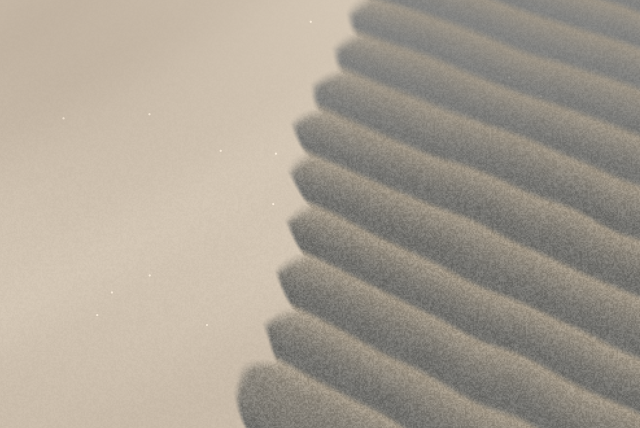
Reproduce this texture procedurally as a WebGL 1 fragment shader.

```glsl
precision highp float;
uniform vec2 u_resolution;

// Sand and shadow colours
const vec3 SAND_BRIGHT = vec3(0.838, 0.787, 0.718);
const vec3 SAND_DIM = vec3(0.735, 0.678, 0.610);
const vec3 RIDGE_TAN = vec3(0.645, 0.602, 0.535);
const vec3 SHADOW_NEAR = vec3(0.448, 0.446, 0.432);
const vec3 SHADOW_FAR = vec3(0.515, 0.517, 0.512);

// Ripple layout, lengths in canvas heights, y measured downward
const float PIVOT_X = 0.723;
const float SLOPE = 0.36;
const float SLOPE_GAIN = 0.2;
const float FIRST_RIDGE = -0.205;
const float SPACING = 0.0713;
const float SPACING_GAIN = 0.004;
const float WOBBLE = 0.13;

// Shadow border
const float BORDER_TOP = 0.82;
const float BORDER_LEAN = 0.0283;
const float BORDER_BULGE = 0.047;
const float BORDER_FOOT = 0.039;
const float SCALLOP = 0.022;
const float SCALLOP_GAIN = 0.0040;

// Surface detail
const float GRAIN_SCALE = 330.0;
const float GRAIN_SAND = 0.038;
const float GRAIN_SHADOW = 0.15;
const float GLINT_CELLS = 24.0;
const float GLINT_CHANCE = 0.02;

float hash(vec2 p) {
  vec3 q = fract(vec3(p.xyx) * 0.1031);
  q += dot(q, q.yzx + 33.33);
  return fract((q.x + q.y) * q.z);
}

float noise(vec2 p) {
  vec2 i = floor(p);
  vec2 f = fract(p);
  f = f * f * (3.0 - 2.0 * f);
  return mix(mix(hash(i), hash(i + vec2(1.0, 0.0)), f.x),
             mix(hash(i + vec2(0.0, 1.0)), hash(i + vec2(1.0, 1.0)), f.x), f.y);
}

// Ripple number; whole values lie on the fanned crest lines
float rippleIndex(vec2 s) {
  float run = s.x - PIVOT_X;
  float start = (s.y - SLOPE * run) / (1.0 + SLOPE_GAIN * run);
  float disc = SPACING * SPACING + 4.0 * SPACING_GAIN * (start - FIRST_RIDGE);
  float k = (sqrt(max(disc, 0.0)) - SPACING) / (2.0 * SPACING_GAIN);
  k += 0.1 * smoothstep(7.0, 8.0, k) - 0.4 * smoothstep(10.0, 11.0, k);
  return k + WOBBLE * (noise(s * vec2(9.0, 6.0) + 3.0) - 0.5);
}

// Scalloped left border of the shadow at a given ripple number
float borderX(float k) {
  float bulge = (k - 5.5) / 1.3;
  float x = BORDER_TOP - BORDER_LEAN * (k - 2.5);
  x -= BORDER_BULGE * exp(-bulge * bulge);
  x -= BORDER_FOOT * smoothstep(9.6, 10.5, k);
  float fromTip = pow(abs(2.0 * fract(k) - 1.0), 1.35);
  return x + (SCALLOP + SCALLOP_GAIN * max(k - 2.0, 0.0)) * fromTip;
}

vec3 litSand(vec2 s) {
  float corner = 1.0 - smoothstep(0.0, 0.85, length(s * vec2(0.8, 1.0)));
  float lower = smoothstep(0.55, 1.1, s.y + 0.12 * s.x);
  float streak = noise(vec2(s.x + 1.6 * s.y, 4.0 * s.y + 2.4 * s.x) * 1.7);
  float dim = 0.75 * corner + 0.45 * lower + 0.18 * (streak - 0.4);
  return mix(SAND_BRIGHT, SAND_DIM, clamp(dim, 0.0, 1.0));
}

vec3 shadedRipples(vec2 s, float k, float inside, float blur) {
  float f = fract(k);
  // Crests fade slowly downhill and break sharply on the upper side
  float crest = pow(max(1.0 - f / 0.72, 0.0), 1.35);
  crest = max(crest, smoothstep(0.84 - 0.12 * blur, 1.0, f));
  vec3 dark = mix(SHADOW_NEAR, SHADOW_FAR, blur);
  vec3 tone = mix(dark, RIDGE_TAN, crest * mix(0.95, 0.75, blur));
  float spill = crest * exp(-max(inside, 0.0) / 0.05);
  return mix(tone, SAND_BRIGHT, 0.22 * spill);
}

// Sparse bright grains, one candidate per cell
float glints(vec2 s) {
  vec2 cell = floor(s * GLINT_CELLS);
  vec2 spot = 0.2 + 0.6 * vec2(hash(cell + 17.0), hash(cell + 41.0));
  float d = length(fract(s * GLINT_CELLS) - spot) / GLINT_CELLS;
  float present = step(hash(cell + 5.0), GLINT_CHANCE);
  return present * (1.0 - smoothstep(0.001, 0.004, d));
}

void main() {
  vec2 s = gl_FragCoord.xy / u_resolution.y;
  s.y = 1.0 - s.y;

  float blur = 1.0 - smoothstep(0.0, 0.6, s.y);
  float k = rippleIndex(s);
  float inside = s.x - borderX(k);
  float soft = mix(0.020, 0.009, smoothstep(0.1, 0.7, fract(k))) + 0.004 * blur;
  float shade = smoothstep(-soft, soft, inside);

  vec3 color = mix(litSand(s), shadedRipples(s, k, inside, blur), shade);

  // Grain sharpens toward the plane of focus
  float grain = 0.75 * noise(s * GRAIN_SCALE) + 0.25 * noise(s * GRAIN_SCALE * 0.5 + 9.0) - 0.5;
  color += grain * mix(GRAIN_SAND, GRAIN_SHADOW, shade) * mix(1.0, 0.4, blur);
  color += 0.15 * glints(s) * (1.0 - 0.6 * shade);

  gl_FragColor = vec4(clamp(color, 0.0, 1.0), 1.0);
}
```
